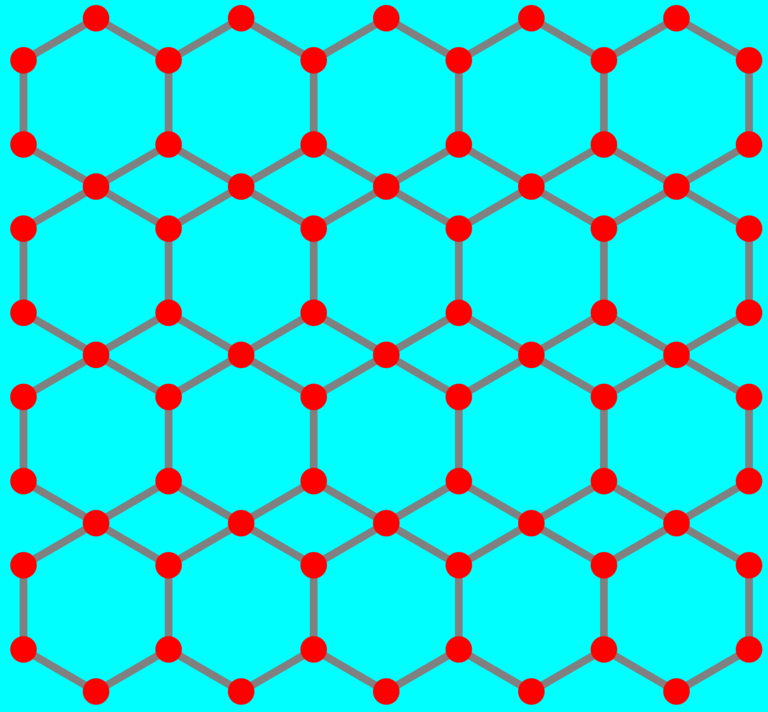
This pattern is drawn by a WebGL 1 fragment shader. Its source:

```glsl
precision highp float;

uniform vec2 u_resolution;

const vec2 GRID_COUNT = vec2(5.0, 4.0);
const vec2 GRID_ORIGIN = vec2(0.0330, 0.0288);
const vec2 CELL_SIZE = vec2(0.2038, 0.2364);
const float LINE_HALF_WIDTH = 0.0054;
const float DOT_RADIUS = 0.0186;

const vec3 BACKGROUND = vec3(0.0, 1.0, 1.0);
const vec3 LINE_COLOR = vec3(0.5);
const vec3 DOT_COLOR = vec3(1.0, 0.0, 0.0);

float segmentDistance(vec2 p, vec2 a, vec2 b) {
  vec2 ab = b - a;
  float t = clamp(dot(p - a, ab) / dot(ab, ab), 0.0, 1.0);
  return length(p - a - ab * t);
}

// Position relative to the center of the nearest cell in a finite grid
vec2 cellPosition(vec2 p, vec2 origin, vec2 size, vec2 count) {
  vec2 grid = (p - origin) / size;
  vec2 cell = clamp(floor(grid), vec2(0.0), count - 1.0);
  return (grid - cell - 0.5) * size;
}

float coverage(float distance, float softness) {
  return 1.0 - smoothstep(-softness, softness, distance);
}

void main() {
  vec2 p = gl_FragCoord.xy / u_resolution.y;
  float softness = 0.9 / u_resolution.y;

  // Symmetry leaves one quarter of a hexagon to measure
  vec2 q = abs(cellPosition(p, GRID_ORIGIN, CELL_SIZE, GRID_COUNT));
  vec2 halfSize = 0.5 * CELL_SIZE;
  vec2 apex = vec2(0.0, halfSize.y);
  vec2 shoulder = vec2(halfSize.x, 0.5 * halfSize.y);
  vec2 sideMiddle = vec2(halfSize.x, 0.0);

  float edge = min(segmentDistance(q, apex, shoulder),
                   segmentDistance(q, shoulder, sideMiddle));
  float vertex = min(length(q - apex), length(q - shoulder));

  // Edges first, then the vertex dots on top
  vec3 color = mix(BACKGROUND, LINE_COLOR, coverage(edge - LINE_HALF_WIDTH, softness));
  color = mix(color, DOT_COLOR, coverage(vertex - DOT_RADIUS, softness));
  gl_FragColor = vec4(color, 1.0);
}
```
